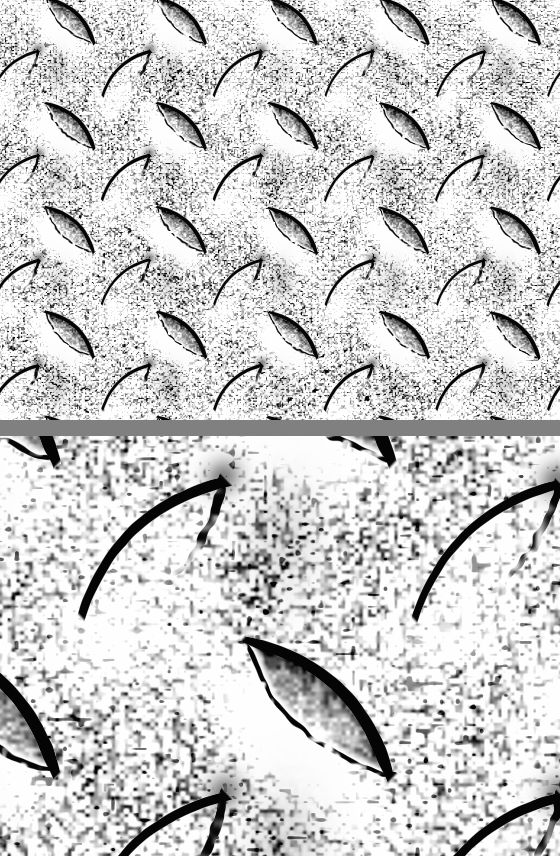
Top, the full canvas; bottom, a detail of the centre.
Reproduce this pattern procedurally as a WebGL 1 fragment shader.

```glsl
precision highp float;
// Worn tread plate in black on white: two staggered lattices of leaf-shaped studs.
// Each stud is bounded by two parabolic arcs, inked along the shadowed side;
// thresholded noise makes the grain, cleared where the studs catch the light.

uniform vec2 u_resolution;

// Lengths are fractions of the canvas height.
const vec2 PERIOD = vec2(0.2652, 0.2491);
const vec2 ORIGIN = vec2(0.1675, 0.7023);
const vec2 SMUDGE_OFFSET = vec2(0.2366, 0.1295);
const vec2 SMUDGE_RADIUS = vec2(0.026, 0.042);
const vec2 FALL_AXIS = vec2(0.730, -0.683);
const vec2 RISE_AXIS = vec2(0.730, 0.683);
const vec2 FALL_BULGE = vec2(0.025, 0.023);   // upper, lower arc
const vec2 RISE_BULGE = vec2(0.023, 0.030);
const float HALF_LENGTH = 0.081;
const float FALL_LINE = 0.0095;
const float RISE_LINE = 0.0072;
const float THIN_LINE = 0.0036;
const float JITTER = 0.003;
const float WOBBLE = 0.0045;
const float GRAIN_FREQ = 290.0;
const float FLECK_FREQ = 185.0;
const vec3 PAPER = vec3(0.995);
const vec3 INK = vec3(0.02);

float hash(vec2 p) {
  return fract(sin(dot(p, vec2(127.1, 311.7))) * 43758.55);
}

float noise(vec2 p) {
  vec2 i = floor(p);
  vec2 f = fract(p);
  f = f * f * (3.0 - 2.0 * f);
  return mix(mix(hash(i), hash(i + vec2(1.0, 0.0)), f.x),
             mix(hash(i + vec2(0.0, 1.0)), hash(i + 1.0), f.x), f.y);
}

// Offset from the nearest lattice centre, with a small shift per repeat.
vec2 cellOffset(vec2 p, vec2 origin, out float seed) {
  vec2 q = (p - origin) / PERIOD;
  vec2 id = floor(q + 0.5);
  seed = hash(id + origin * 7.0);
  vec2 shift = vec2(hash(id + 3.7), hash(id + 8.3)) - 0.5;
  return (q - id) * PERIOD - shift * JITTER;
}

// Position along and across the stud.
vec2 studFrame(vec2 d, vec2 axis) {
  return vec2(dot(d, axis) / HALF_LENGTH, dot(d, vec2(-axis.y, axis.x)));
}

// Signed distances to the upper and lower arcs; both negative inside.
vec2 arcDistances(vec2 s, vec2 bulge) {
  vec2 edge = bulge * (1.0 - s.x * s.x);
  vec2 slope = 2.0 * bulge * s.x / HALF_LENGTH;
  return (vec2(s.y, -s.y) - edge) / sqrt(1.0 + slope * slope);
}

float fill(float d, float aa) {
  return 1.0 - smoothstep(-aa, aa, d);
}

float stroke(float d, float width, float aa) {
  return fill(abs(d) - 0.5 * width, aa);
}

float spot(vec2 d, vec2 radius) {
  d /= radius;
  return exp(-dot(d, d));
}

void main() {
  vec2 p = gl_FragCoord.xy / u_resolution.y;
  float aa = 0.75 / u_resolution.y;
  float fine = noise(p * GRAIN_FREQ);
  float coarse = noise(p * GRAIN_FREQ * 0.47 + 17.0);
  float fleck = noise(p * FLECK_FREQ * vec2(0.85, 1.15) + 63.0);
  vec2 wobble = vec2(0.15, 1.0) * (noise(p * 95.0 + 41.0) - 0.5) * WOBBLE;

  // Stud frames
  float fallSeed, riseSeed, smudgeSeed;
  vec2 fall = studFrame(cellOffset(p, ORIGIN, fallSeed), FALL_AXIS);
  vec2 rise = studFrame(cellOffset(p, ORIGIN + 0.5 * PERIOD, riseSeed), RISE_AXIS);
  vec2 smudge = cellOffset(p, ORIGIN + SMUDGE_OFFSET, smudgeSeed);
  vec2 fallArc = arcDistances(fall, FALL_BULGE) + wobble;
  vec2 riseArc = arcDistances(rise, RISE_BULGE) + wobble;
  float fallEnds = 1.0 - smoothstep(0.98, 1.02, abs(fall.x));
  float riseEnds = 1.0 - smoothstep(0.96, 1.0, abs(rise.x));
  float fallInside = fill(max(fallArc.x, fallArc.y), aa);
  float riseInside = fill(max(riseArc.x, riseArc.y), aa);

  // Grain, isolated flecks, soft smudges and clean highlights
  float clean = 1.5 * spot(fall - vec2(-0.05, -0.036), vec2(0.85, 0.030));
  clean += 0.7 * spot(rise - vec2(-0.85, -0.026), vec2(0.60, 0.032));
  clean = max(clean, max(fallInside, 0.28 * riseInside));
  float level = (0.78 * fine + 0.22 * coarse - 0.5) / 0.155;
  level += 0.9 * (noise(p * 20.0) - 0.5) + 0.5 * (noise(p * 50.0) - 0.5);
  level -= 2.8 * clean;
  float positive = max(level, 0.0);
  float dark = max(0.075 + 0.15 * level, 0.0) + 0.06 * positive * positive;
  dark += 0.65 * smoothstep(0.78, 0.92, fleck) * (1.0 - min(clean * 1.2, 1.0));
  dark += (0.10 + 0.16 * smudgeSeed) * (0.4 + fine) * spot(smudge, SMUDGE_RADIUS);

  // Falling studs: heavy upper arc, shaded gritty face, broken lower rim
  float heavy = FALL_LINE * (0.9 + 0.2 * fallSeed + 0.12 * fall.x);
  heavy *= 1.0 - 0.35 * smoothstep(0.75, 1.0, abs(fall.x));
  float face = (1.15 - 0.3 * fall.x) * exp(fallArc.x / 0.019);
  face += 0.9 * (0.6 * fine + 0.4 * coarse - 0.5);
  face *= fallInside * smoothstep(0.002, 0.009, -fallArc.y);
  float rim = stroke(fallArc.y, THIN_LINE, aa) * smoothstep(0.15, 0.45, coarse);
  dark = max(dark, face);
  dark = max(dark, fallEnds * max(rim, stroke(fallArc.x + 0.4 * heavy, heavy, aa)));

  // Rising studs: lighter upper arc, soft tip shadow, gritty lower rim
  float light = RISE_LINE * (0.85 + 0.25 * riseSeed + 0.15 * rise.x);
  float fade = smoothstep(-0.1, 0.75, rise.x + 0.9 * (coarse - 0.5));
  float hook = stroke(riseArc.y + 0.002, THIN_LINE + 0.0035 * fade, aa) * fade;
  dark = max(dark, 0.5 * spot(rise - vec2(0.97, 0.002), vec2(0.18, 0.013)));
  dark = max(dark, riseEnds * max(hook, stroke(riseArc.x + 0.4 * light, light, aa)));

  gl_FragColor = vec4(mix(PAPER, INK, clamp(dark, 0.0, 1.0)), 1.0);
}
```
